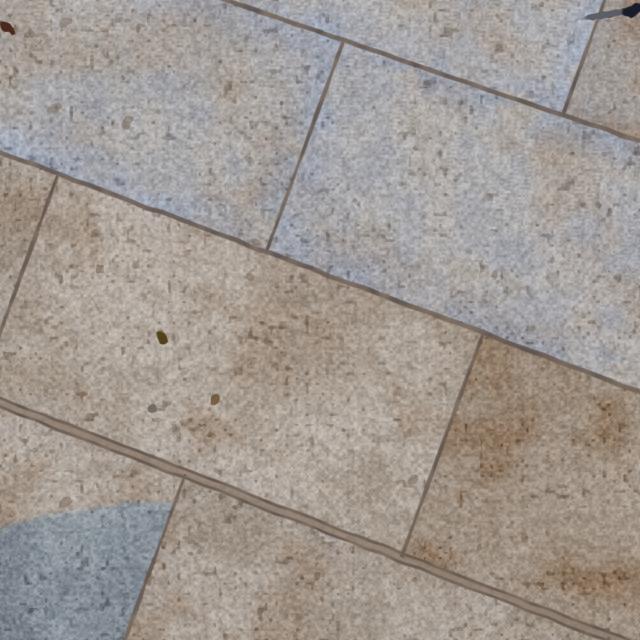
A Shadertoy shader for this texture:

```glsl
float hash(vec2 p) {
    return fract(sin(dot(p, vec2(127.1, 311.7))) * 43758.5);
}

float noise(vec2 p) {
    vec2 i = floor(p), f = fract(p);
    f = f * f * (3.0 - 2.0 * f);
    return mix(mix(hash(i), hash(i + vec2(1, 0)), f.x),
               mix(hash(i + vec2(0, 1)), hash(i + vec2(1, 1)), f.x), f.y);
}

float fbm(vec2 p) {
    float sum = 0.0, amp = 0.5;
    for (int i = 0; i < 5; i++) {
        sum += amp * noise(p);
        p = mat2(1.6, 1.2, -1.2, 1.6) * p + 7.3;
        amp *= 0.5;
    }
    return sum / 0.97;
}

// Ragged elliptical spot, 1 inside and 0 outside
float blot(vec2 p, vec2 center, vec2 radius, float angle) {
    vec2 q = p - center;
    float c = cos(angle), s = sin(angle);
    q = vec2(c * q.x + s * q.y, c * q.y - s * q.x) / radius;
    return 1.0 - smoothstep(0.75, 1.15, length(q) + 0.5 * (noise(p * 150.0) - 0.5));
}

void mainImage(out vec4 fragColor, in vec2 fragCoord) {
    vec2 p = fragCoord / iResolution.y;
    float px = 1.0 / iResolution.y;
    float down = 1.0 - p.y;

    // Slanted courses that widen slightly towards the viewer
    float rise = down - 0.238 - 0.374 * p.x;
    float spread = 0.374 + 0.0225 * p.x;
    float r = rise / spread;
    r = (rise - (0.016 - 0.0105 * p.x) * r * r) / spread;
    float row = floor(r);

    // Running bond along each course
    float s = (p.x + 0.365 * down - 0.19 - 0.37 * mod(row, 2.0)) / 0.755;
    float col = floor(s);
    vec2 tile = vec2(col, row);

    float wobble = 0.003 * (noise(p * 35.0) - 0.5);
    float bedDist = (r - round(r)) * 0.355 + wobble;
    float headDist = abs(s - round(s)) * 0.709 + wobble * 0.6;
    float edgeDist = min(abs(bedDist), headDist);

    // Stone: cool upper courses, warm lower ones
    float cloud = fbm(p * 6.0 + tile * 3.7);
    float mottle = fbm(p * 22.0 + tile * 5.1);
    float tone = smoothstep(0.28, 0.62, 0.5 * (cloud + mottle));
    vec3 warm = mix(vec3(0.61, 0.56, 0.51), vec3(0.69, 0.655, 0.62), tone);
    vec3 cool = mix(vec3(0.63, 0.635, 0.66), vec3(0.70, 0.69, 0.685), tone);
    float lower = step(0.0, row);
    vec3 color = mix(cool, warm, lower);
    color = mix(color, vec3(0.67, 0.64, 0.61), (1.0 - lower) * smoothstep(0.45, 0.7, cloud) * 0.8);
    color += 0.025 * (hash(tile + 4.0) - 0.5);

    // Bluish bloom along the edges of the cool tiles
    float bloom = (1.0 - smoothstep(0.0, 0.075, edgeDist)) * smoothstep(0.3, 0.65, mottle);
    color = mix(color, vec3(0.60, 0.65, 0.74), bloom * mix(0.75, 0.06, lower));

    // Rust, strongest on the right-hand tiles
    float rusty = col > 0.5 ? 1.0 : mix(0.25, 0.45, lower);
    float rust = smoothstep(0.46, 0.72, 0.6 * fbm(p * 9.0 + 2.0) + 0.4 * mottle);
    color = mix(color, vec3(0.49, 0.37, 0.26), rusty * rust * 0.75);
    color = mix(color, vec3(0.60, 0.53, 0.46), 0.4 * step(0.5, col));

    // Damp patch cut off by the tile joint
    vec2 damp = (p - vec2(0.26, -0.094)) / vec2(0.495, 0.3125);
    float wet = 1.0 - smoothstep(0.97, 1.02, length(damp) + 0.05 * (mottle - 0.5));
    wet *= step(0.5, row) * step(col, -0.5);
    color = mix(color, mix(vec3(0.46, 0.50, 0.54), vec3(0.56, 0.60, 0.63), tone), wet * 0.95);

    // Grain and pits
    color += 0.12 * (noise(p * 180.0) - 0.5) + 0.10 * (noise(p * 320.0 + 9.0) - 0.5);
    float pits = smoothstep(0.70, 0.95, noise(p * 125.0 + 31.0));
    color -= vec3(0.13, 0.14, 0.15) * pits * smoothstep(0.25, 0.6, mottle);

    // Scattered small stains
    for (int i = 0; i < 14; i++) {
        vec2 seed = vec2(float(i), 3.0);
        vec2 spot = vec2(hash(seed), hash(seed + 17.0));
        float size = 0.003 + 0.006 * hash(seed + 41.0);
        color = mix(color, vec3(0.42, 0.34, 0.27), 0.4 * blot(p, spot, vec2(size * 1.5, size), 6.0 * spot.x));
    }

    // Joints: one bed joint is wide, with a dark line at each side
    float wide = step(0.5, r) * step(r, 1.5);
    float band = 1.0 - smoothstep(0.007 - px, 0.007 + px, abs(bedDist));
    color = mix(color, vec3(0.55, 0.48, 0.42), wide * band * 0.75);
    float bed = mix(abs(bedDist) - 0.0034, abs(abs(bedDist) - 0.006) - 0.0019, wide);
    float joint = 1.0 - smoothstep(-px, px * 1.3, min(bed, headDist - 0.0027));
    vec3 grout = mix(vec3(0.34, 0.30, 0.28), vec3(0.48, 0.42, 0.37), noise(p * 60.0));
    color = mix(color, grout, joint * 0.88);

    // Leaf crumbs and a twig
    color = mix(color, vec3(0.33, 0.25, 0.10), blot(p, vec2(0.254, 0.472), vec2(0.012, 0.008), 1.9));
    color = mix(color, vec3(0.35, 0.32, 0.31), 0.7 * blot(p, vec2(0.238, 0.361), vec2(0.008), 0.0));
    color = mix(color, vec3(0.40, 0.30, 0.18), 0.8 * blot(p, vec2(0.336, 0.375), vec2(0.010, 0.007), 1.2));
    color = mix(color, vec3(0.30, 0.16, 0.12), blot(p, vec2(0.010, 0.958), vec2(0.016, 0.008), -0.6));
    color = mix(color, vec3(0.36, 0.37, 0.40), blot(p, vec2(0.945, 0.977), vec2(0.040, 0.006), 0.15));
    color = mix(color, vec3(0.10, 0.11, 0.17), blot(p, vec2(0.990, 0.984), vec2(0.020, 0.009), 0.4));

    fragColor = vec4(clamp(color, 0.0, 1.0), 1.0);
}
```
